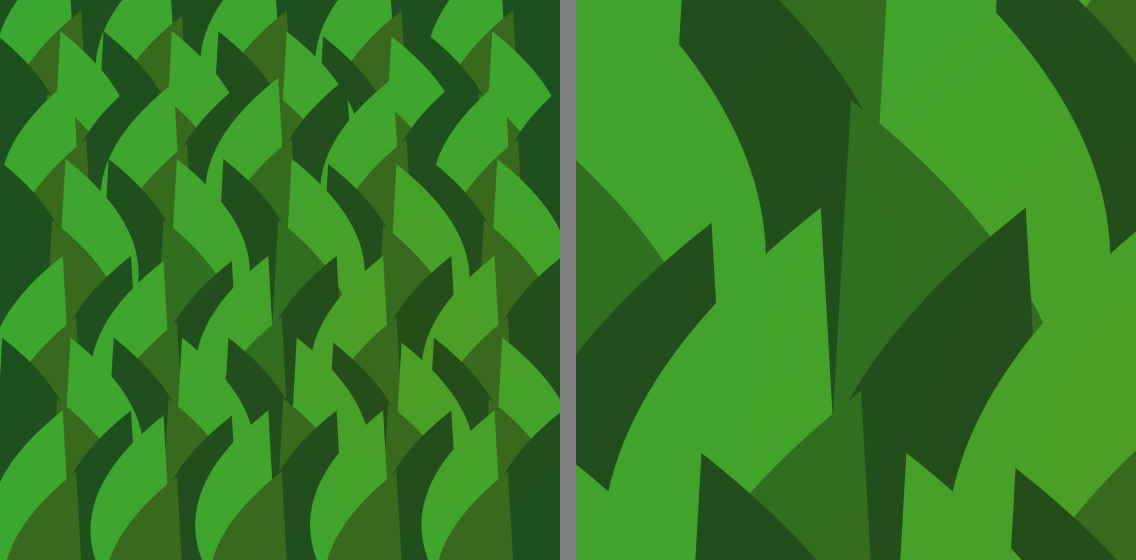
Left, the full canvas; right, a detail of the centre.
Give the GLSL for this pattern, as a Shadertoy shader.

```glsl
const int ROWS = 7;
const int COLUMNS = 5;
const float MIRROR_WIDTH = 1.009;

const vec2 SHADOW_OFFSET = vec2(0.122, 0.0);
const vec2 FOLD_OFFSET = vec2(0.024, 0.109);

// Uneven row heights, sideways drift and stem spacing
const float ROW_TOP[ROWS] = float[](-0.090, 0.056, 0.139, 0.284, 0.457, 0.603, 0.733);
const float ROW_DRIFT[ROWS] = float[](0.009, 0.018, 0.018, 0.009, 0.0, 0.0, 0.0);
const float STEM_X[COLUMNS] = float[](0.112, 0.292, 0.479, 0.684, 0.883);

// Leaf hanging from its tip: parabolic back, nearly straight front
float leafDistance(vec2 p) {
    float back = (3.118 * p.y - 1.275) * p.y;
    float backSlope = 6.236 * p.y - 1.275;
    float front = 0.057 * p.y;
    float backDistance = (back - p.x) / sqrt(1.0 + backSlope * backSlope);
    return max(backDistance, p.x - front);
}

// Combined coverage of every leaf in one row
float leafRow(vec2 p, float pixel) {
    float nearest = 1.0;
    for (int i = 0; i < COLUMNS; i++) {
        float drop = i == 1 ? 0.009 : 0.0;
        nearest = min(nearest, leafDistance(p - vec2(STEM_X[i], drop)));
    }
    return smoothstep(0.5 * pixel, -0.5 * pixel, nearest);
}

// Soft elliptical patch used for the slow colour drift
float softPatch(vec2 p, vec2 center, vec2 radius) {
    vec2 q = (p - center) / radius;
    return exp(-dot(q, q));
}

void mainImage(out vec4 fragColor, in vec2 fragCoord) {
    vec2 p = fragCoord / iResolution.xy;
    p.y = 1.0 - p.y;
    float pixel = 1.4 / min(iResolution.x, iResolution.y);

    // Warm and cool tints across the foliage
    float warmth = softPatch(p, vec2(0.73, 0.61), vec2(0.34, 0.36));
    float lush = softPatch(p, vec2(0.43, 0.50), vec2(0.20, 0.19));
    float middle = softPatch(p, vec2(0.50, 0.50), vec2(0.42, 0.70));
    vec3 shadowColor = mix(vec3(0.11, 0.315, 0.125), vec3(0.145, 0.30, 0.095),
                           max(warmth, 0.6 * middle));
    vec3 lightColor = mix(vec3(0.225, 0.655, 0.19), vec3(0.30, 0.62, 0.15),
                          max(warmth, 0.45 * middle));
    vec3 foldColor = mix(vec3(0.225, 0.41, 0.11), vec3(0.18, 0.44, 0.13), lush);

    // Rows overlap downward and alternate their lean
    vec3 color = shadowColor;
    for (int row = 0; row < ROWS; row++) {
        vec2 q = p;
        if (row % 2 == 1) q.x = MIRROR_WIDTH - q.x;
        q -= vec2(ROW_DRIFT[row], ROW_TOP[row]);
        color = mix(color, shadowColor, leafRow(q - SHADOW_OFFSET, pixel));
        color = mix(color, lightColor, leafRow(q, pixel));
        color = mix(color, foldColor, leafRow(q - FOLD_OFFSET, pixel));
    }
    fragColor = vec4(color, 1.0);
}
```
